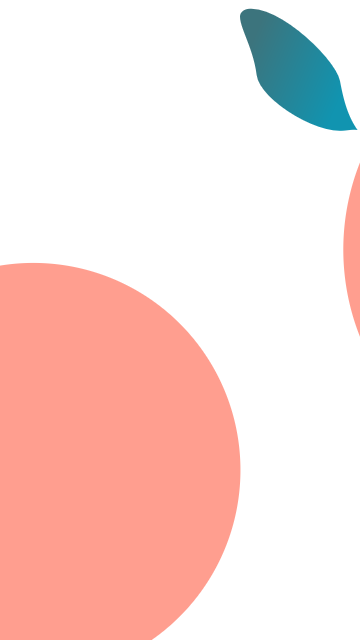
Give the GLSL for this background, as a WebGL 2 fragment shader.

```glsl
#version 300 es
precision highp float;
// Two coral discs and a teal gradient leaf on a white ground.

uniform vec2 u_resolution;
out vec4 fragColor;

// Lengths are in canvas heights, measured from the lower left.
const vec3 PAPER = vec3(1.0);
const vec3 CORAL = vec3(1.0, 0.62, 0.56);
const vec3 LEAF_DARK = vec3(0.235, 0.455, 0.49);
const vec3 LEAF_BRIGHT = vec3(0.065, 0.58, 0.69);

const vec3 LOWER_DISC = vec3(0.0521, 0.2656, 0.3236); // centre, radius
const vec3 RIGHT_DISC = vec3(0.9049, 0.6100, 0.3685);

const vec2 GRADIENT_START = vec2(0.388, 0.922);
const vec2 GRADIENT_END = vec2(0.5365, 0.857);

// Closed leaf outline: each cubic curve has a start and two handles.
const int CURVES = 6;
const int STEPS = 14;
const vec2 LEAF[CURVES * 3] = vec2[](
  vec2(0.5586, 0.7969), vec2(0.5430, 0.8190), vec2(0.5365, 0.8451),
  vec2(0.5312, 0.8737), vec2(0.5247, 0.9063), vec2(0.4427, 0.9857),
  vec2(0.3932, 0.9863), vec2(0.3828, 0.9870), vec2(0.3750, 0.9818),
  vec2(0.3750, 0.9740), vec2(0.3750, 0.9557), vec2(0.3958, 0.9245),
  vec2(0.4010, 0.8828), vec2(0.4049, 0.8477), vec2(0.4844, 0.7956),
  vec2(0.5312, 0.7956), vec2(0.5417, 0.7956), vec2(0.5495, 0.7982)
);

float discDistance(vec2 p, vec3 disc) {
  return length(p - disc.xy) - disc.z;
}

vec2 cubic(vec2 a, vec2 b, vec2 c, vec2 d, float t) {
  float s = 1.0 - t;
  return s * s * s * a + 3.0 * s * t * (s * b + t * c) + t * t * t * d;
}

float segmentDistance(vec2 p, vec2 a, vec2 b) {
  vec2 ab = b - a;
  float t = clamp(dot(p - a, ab) / dot(ab, ab), 0.0, 1.0);
  return length(p - a - ab * t);
}

// Signed distance to the outline; the sign flips at each edge crossing.
float leafDistance(vec2 p) {
  float nearest = 1e3;
  float side = 1.0;
  vec2 a = LEAF[0];
  for (int i = 0; i < CURVES; i++) {
    int k = i * 3;
    vec2 end = LEAF[(k + 3) % (CURVES * 3)];
    for (int j = 1; j <= STEPS; j++) {
      vec2 b = cubic(LEAF[k], LEAF[k + 1], LEAF[k + 2], end, float(j) / float(STEPS));
      nearest = min(nearest, segmentDistance(p, a, b));
      if ((a.y > p.y) != (b.y > p.y)) {
        float crossing = a.x + (p.y - a.y) * (b.x - a.x) / (b.y - a.y);
        if (p.x < crossing) side = -side;
      }
      a = b;
    }
  }
  return side * nearest;
}

float coverage(float dist) {
  return clamp(0.5 - dist * u_resolution.y, 0.0, 1.0);
}

void main() {
  vec2 p = gl_FragCoord.xy / u_resolution.y;

  // Discs
  float discs = min(discDistance(p, LOWER_DISC), discDistance(p, RIGHT_DISC));
  vec3 color = mix(PAPER, CORAL, coverage(discs));

  // Leaf
  vec2 axis = GRADIENT_END - GRADIENT_START;
  float shade = clamp(dot(p - GRADIENT_START, axis) / dot(axis, axis), 0.0, 1.0);
  color = mix(color, mix(LEAF_DARK, LEAF_BRIGHT, shade), coverage(leafDistance(p)));

  fragColor = vec4(color, 1.0);
}
```
